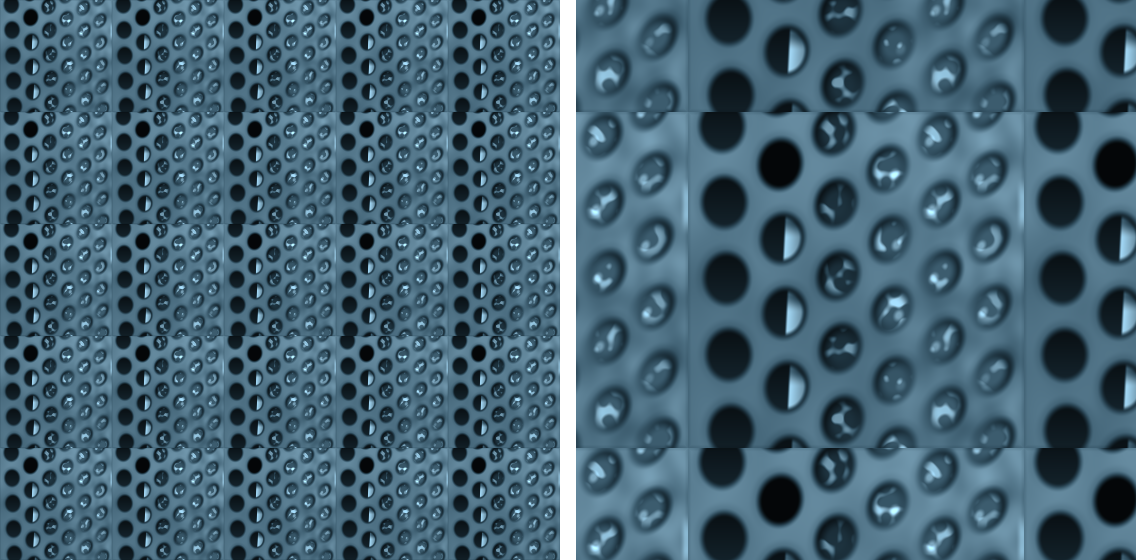
Left, the full canvas; right, a detail of the centre.
A Shadertoy shader for this texture:

```glsl
// Tiled sheet of blue-grey perforated metal, its holes turning from deep to shallow across each tile.
#define TILES 5.0                      // repeats across and down
#define COLUMNS 6                      // columns of holes in a tile
#define HOLE_RADIUS vec2(0.067, 0.077) // size of the leftmost holes
#define HOLE_SHRINK 0.0022             // radius lost per column
#define ROW_PITCH 0.227                // vertical spacing, leftmost column
#define EDGE_SOFTNESS 0.013
#define METAL_TONE 0.435
#define DEEP_TONE 0.085
#define SHALLOW_TONE 0.36
#define GRAIN 0.07

vec2 hashGradient(vec2 cell) {
    vec3 h = fract(cell.xyx * vec3(0.1031, 0.1030, 0.0973));
    h += dot(h, h.yzx + 33.33);
    float angle = 6.2832 * fract((h.x + h.y) * h.z);
    return vec2(cos(angle), sin(angle));
}

float gradientNoise(vec2 p) {
    vec2 i = floor(p), f = p - i;
    vec2 u = f * f * f * (f * (f * 6.0 - 15.0) + 10.0);
    vec2 e = vec2(1.0, 0.0);
    float low = mix(dot(hashGradient(i), f), dot(hashGradient(i + e), f - e), u.x);
    float high = mix(dot(hashGradient(i + e.yx), f - e.yx), dot(hashGradient(i + 1.0), f - 1.0), u.x);
    return mix(low, high, u.y);
}

// Brightness to steel blue; shadows lean towards teal
vec3 steel(float tone) {
    vec3 tint = mix(vec3(0.56, 1.0, 1.25), vec3(0.75, 1.0, 1.14), smoothstep(0.08, 0.65, tone));
    return clamp(tone * tint, 0.0, 1.0);
}

// Lit sheet, brighter towards the top and rippled on the right
float metalTone(vec2 t) {
    float tone = METAL_TONE + 0.09 * smoothstep(0.35, 1.0, t.y) + 0.03 * t.x;
    tone += GRAIN * gradientNoise(t * vec2(7.0, 5.0));
    tone += 0.16 * smoothstep(0.45, 0.95, t.x) * gradientNoise(t * vec2(13.0, 10.0) + 7.0);
    // Bright nick on the right border
    return tone + 0.3 * smoothstep(0.975, 1.0, t.x) * smoothstep(0.09, 0.02, abs(t.y - 0.72));
}

// Inside of one hole; q is the position in units of its radius
float holeTone(vec2 q, float col, float row, vec2 t) {
    float d = length(q);
    float depth = 1.0 - smoothstep(1.0, 3.5, col);
    float tone = mix(SHALLOW_TONE, DEEP_TONE, depth) + 0.04 * depth * (0.3 - q.y);

    if (col == 1.0) { // light seen through the sheet as a half moon
        float moon = smoothstep(0.0, 0.16, q.x - 0.02) * smoothstep(0.98, 0.72, d);
        float glow = mix(0.45, 0.92, smoothstep(0.7, 0.0, q.y)) - 0.45 * q.x;
        return row < 0.5 ? 0.025 : mix(tone, glow, moon);
    }
    if (col > 1.5) { // broken reflections and a shaded rim
        float blobs = smoothstep(0.0, 0.32, gradientNoise(t * 24.0 + col * 3.7));
        float strength = mix(0.55, 0.26, abs(col - 3.0) * 0.5);
        tone += strength * blobs * smoothstep(0.95, 0.5, d);
        vec2 shadeSide = vec2(col < 3.5 ? -0.8 : 0.8, 0.5);
        float shade = smoothstep(0.35, 0.9, d) * (0.5 + 0.5 * dot(q, shadeSide));
        tone *= 1.0 - 0.68 * clamp(shade, 0.0, 1.0);
        float glint = smoothstep(0.34, 0.08, length(q + shadeSide * 0.45));
        tone += 0.3 * glint * step(2.5, col) * smoothstep(0.05, 0.4, t.y);
    }
    return tone;
}

void mainImage(out vec4 fragColor, in vec2 fragCoord) {
    vec2 t = fract(fragCoord / iResolution.xy * TILES);
    float pixel = TILES / min(iResolution.x, iResolution.y);
    float soft = max(EDGE_SOFTNESS, pixel);
    float tone = metalTone(t);

    // Staggered columns, drawn closer together towards the right
    for (int c = 0; c < COLUMNS; c++) {
        float col = float(c);
        float pitch = ROW_PITCH - 0.0058 * col;
        float firstRow = 0.042 + 0.0075 * col + 0.106 * mod(col, 2.0);
        vec2 radius = HOLE_RADIUS - HOLE_SHRINK * col;
        for (int r = -1; r < 5; r++) {
            float row = float(r);
            float down = firstRow + row * pitch;
            float across = 0.115 + 0.173 * col - 0.0032 * col * col + 0.03 * (down - 0.5);
            vec2 p = t - vec2(across, 1.0 - down);
            p.x -= 0.05 * col * p.y; // lean
            vec2 q = p / radius;
            float d = length(q);
            if (d > 1.7) continue;

            // Soft dent around the hole, with a lit lower lip
            float halo = smoothstep(1.5, 0.95, d);
            tone += halo * (0.045 * dot(q, vec2(0.5, -0.8)) - 0.045);
            float inside = smoothstep(soft, -soft, (d - 1.0) * radius.x);
            tone = mix(tone, holeTone(q, col, row, t), inside);
        }
    }

    // Faint seam between tiles
    vec2 border = min(t, 1.0 - t);
    tone *= mix(0.9, 1.0, smoothstep(0.0, max(0.012, pixel), min(border.x, border.y)));
    fragColor = vec4(steel(tone), 1.0);
}
```
